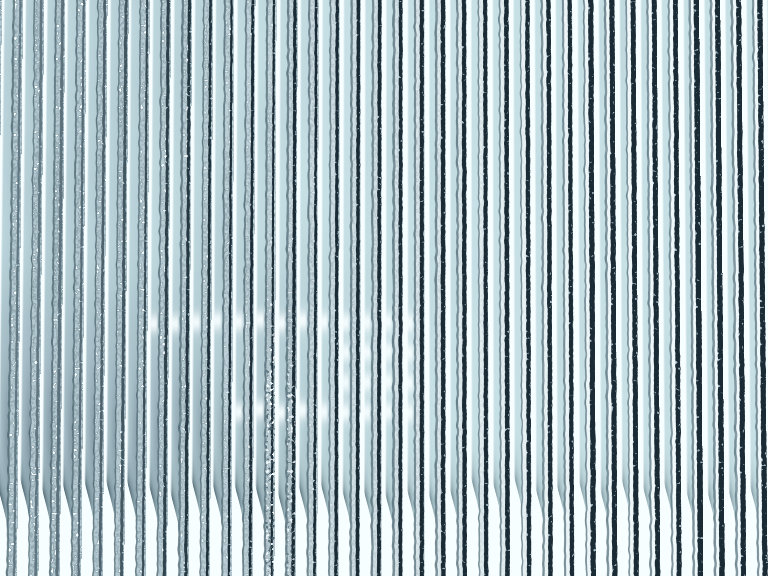
Write a Shadertoy shader that draws this texture.

```glsl
// Fluted glass: about 36 slightly fanned vertical ribs, each a pale band between
// a bright ridge, a rough grey seam and a dark groove that widens to the right.
// A rib coordinate gives the profile; gradient noise roughens seams and adds grit.

vec2 hash2(vec2 p) {
    p = vec2(dot(p, vec2(127.1, 311.7)), dot(p, vec2(269.5, 183.3)));
    return fract(sin(p) * 43758.55) * 2.0 - 1.0;
}

float gradientNoise(vec2 p) {
    vec2 i = floor(p), f = fract(p);
    vec2 u = f * f * (3.0 - 2.0 * f);
    float a = dot(hash2(i), f);
    float b = dot(hash2(i + vec2(1, 0)), f - vec2(1, 0));
    float c = dot(hash2(i + vec2(0, 1)), f - vec2(0, 1));
    float d = dot(hash2(i + vec2(1, 1)), f - vec2(1, 1));
    return mix(mix(a, b, u.x), mix(c, d, u.x), u.y);
}

// Soft-edged interval from a to b
float band(float x, float a, float b, float soft) {
    return smoothstep(a - soft, a + soft, x) - smoothstep(b - soft, b + soft, x);
}

void mainImage(out vec4 fragColor, in vec2 fragCoord) {
    vec2 p = fragCoord / iResolution.xy;
    const vec3 white = vec3(0.97, 0.995, 1.0);
    const vec3 pale = vec3(0.78, 0.88, 0.90);
    const vec3 mist = vec3(0.62, 0.71, 0.75);
    const vec3 slate = vec3(0.45, 0.54, 0.58);
    const vec3 steel = vec3(0.27, 0.37, 0.41);
    const vec3 ink = vec3(0.10, 0.17, 0.21);

    // Rib coordinate, fanning out a little toward the bottom
    float r = (p.x - 0.5495) * (35.8 + 0.55 * p.y) + 40.88;
    float id = floor(r), f = fract(r);
    float soft = 0.65 * 36.2 / iResolution.x;
    vec2 vary = hash2(vec2(id, 3.0));
    float right = smoothstep(0.1, 0.85, p.x);
    float left = 1.0 - smoothstep(0.05, 0.6, p.x);
    float wobble = gradientNoise(vec2(id * 7.3, p.y * 75.0));
    float grit = gradientNoise(vec2(r * 7.0, p.y * 190.0));
    float cloud = gradientNoise(vec2(id * 0.37, p.y * 5.0));

    // Pale face, greyer to the left and toward the lower middle
    float gloom = left * (0.3 + 0.55 * band(p.y, 0.14, 0.46, 0.16)) + 0.3 * cloud;
    vec3 face = mix(pale, mist, clamp(gloom + 0.45 * left * (f - 0.2), 0.0, 1.0));
    face = mix(face, slate, 0.65 * left * band(p.y, 0.16, 0.32, 0.1) * smoothstep(0.1, 0.6, f));
    vec3 color = face;

    // White foot whose curved edge cuts into the face with a dark hooked rim
    float low = p.y + 0.015 * vary.x - 0.02 * right;
    float cut = -0.12 + 0.72 * (1.0 - smoothstep(0.06, 0.21, low));
    float rim = exp(-max(f - cut, 0.0) * 6.0) * band(low, 0.11, 0.205, 0.035);
    color = mix(color, steel, rim * mix(0.95, 0.6, right));
    color = mix(color, white, 1.0 - smoothstep(cut - soft, cut + soft, f));

    // Rows of blurred reflections
    for (int i = 0; i < 4; i++) {
        float row = float(i);
        float start = abs(row - 1.5) < 1.0 ? 0.44 : 0.30 - 0.037 * row;
        float dy = (p.y - 0.285 - 0.052 * row + 0.004 * vary.y) / 0.017;
        float glow = exp(-dy * dy) * band(p.x, start, 0.55, 0.012);
        color = mix(color, white, 0.9 * glow * band(f, 0.08, 0.46, 0.1));
    }

    // Bright ridge on the near side of the groove
    float ridge = mix(0.13, 0.25, right) + 0.03 * vary.y;
    color = mix(color, white, band(f, -0.2, ridge, soft + 0.03));

    // Speckled strip between seam and groove, turning white to the right
    vec3 strip = mix(mix(mist, pale, 0.25), white, 0.15 + 0.75 * right);
    strip = mix(strip, slate, (1.0 - right) * clamp(0.2 + 1.6 * grit + 0.4 * cloud, 0.0, 0.8));
    strip = mix(strip, white, (1.0 - right) * smoothstep(0.18, 0.4, grit));
    color = mix(color, strip, band(f, 0.56, 1.2, soft));

    // Rough seam
    float seam = 0.55 + 0.07 * wobble;
    float seamHalf = 0.045 + 0.015 * vary.x;
    vec3 seamColor = mix(steel, slate, 0.4 + 0.4 * right + 0.7 * wobble);
    color = mix(color, seamColor, 0.85 * band(f, seam - seamHalf, seam + seamHalf, soft));

    // Dark groove with worn edges and pale grains
    float grooveHalf = mix(0.06, 0.125, smoothstep(0.2, 0.95, p.x)) + 0.015 * vary.y;
    float edge = 0.04 * wobble + 0.03 * grit;
    float groove = band(f, 0.87 - grooveHalf + edge, 0.87 + grooveHalf + edge, soft);
    vec3 grooveColor = mix(ink, slate, 0.8 * (1.0 - smoothstep(0.03, 0.32, p.x)));
    grooveColor = mix(grooveColor, mist, smoothstep(0.22, 0.5, grit));
    color = mix(color, grooveColor, groove);

    // Extra wear on the ribs around the left middle
    float worn = exp(-pow((p.x - 0.36) / 0.025, 2.0)) * (1.0 - smoothstep(0.3, 0.6, p.y));
    color = mix(color, grit > 0.0 ? white : steel,
        worn * band(f, 0.56, 1.0, soft) * smoothstep(0.08, 0.3, abs(grit)));

    fragColor = vec4(clamp(color, 0.0, 1.0), 1.0);
}
```
